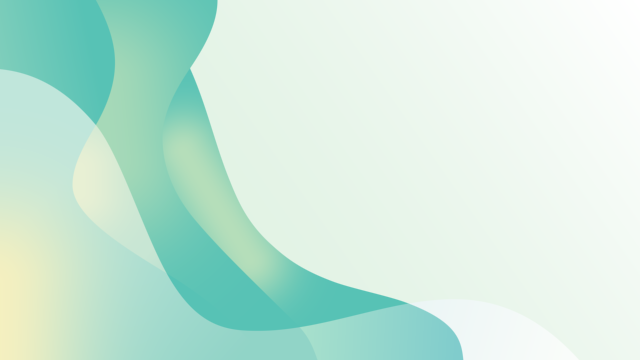
Give the GLSL for this background, as a Shadertoy shader.

```glsl
const float CANVAS_HEIGHT = 4.32;
const float EDGE_SOFTNESS = 0.8;

const vec3 TEAL = vec3(0.34, 0.76, 0.71);
const vec3 SOFT_TEAL = vec3(0.54, 0.82, 0.74);
const vec3 SAGE = vec3(0.65, 0.85, 0.72);
const vec3 LIGHT_SAGE = vec3(0.71, 0.87, 0.73);
const vec3 MINT = vec3(0.75, 0.90, 0.86);
const vec3 DEEP_MINT = vec3(0.57, 0.83, 0.78);
const vec3 PALE_MINT = vec3(0.78, 0.90, 0.83);
const vec3 CREAM = vec3(0.96, 0.94, 0.75);
const vec3 PALE_CREAM = vec3(0.91, 0.94, 0.83);
const vec3 AQUA = vec3(0.50, 0.80, 0.80);
const vec3 LIGHT_AQUA = vec3(0.66, 0.88, 0.80);
const vec3 FROST = vec3(0.92, 0.96, 0.96);
const vec3 SNOW = vec3(0.98, 0.99, 0.98);
const vec3 BACKDROP = vec3(0.885, 0.95, 0.895);

// Spline knots: position along the axis, offset, slope
const int KNOTS = 7;
const vec3 INNER_WAVE[KNOTS] = vec3[KNOTS](
    vec3(0.0, 3.18, -0.75), vec3(1.04, 2.0, -1.65), vec3(2.1, 0.87, 0.0),
    vec3(2.82, 1.15, 0.58), vec3(3.57, 1.38, 0.0), vec3(4.32, 1.15, -0.55),
    vec3(5.0, 0.9, 0.0));
const vec3 MIDDLE_WAVE[KNOTS] = vec3[KNOTS](
    vec3(0.0, 3.81, -0.35), vec3(0.42, 3.57, -1.0), vec3(1.67, 2.35, -0.85),
    vec3(2.67, 1.95, 0.0), vec3(3.5, 2.28, 0.68), vec3(4.32, 2.61, 0.0),
    vec3(5.0, 2.4, 0.0));
const vec3 OUTER_WAVE[KNOTS] = vec3[KNOTS](
    vec3(0.0, 5.56, -0.1), vec3(0.69, 4.87, -2.7), vec3(0.94, 4.0, -2.7),
    vec3(1.39, 3.25, -1.1), vec3(2.17, 2.75, -0.4), vec3(3.5, 2.28, -0.45),
    vec3(4.32, 1.9, -0.45));
const vec3 VEIL[KNOTS] = vec3[KNOTS](
    vec3(0.0, 3.49, -0.1), vec3(1.15, 2.82, -1.2), vec3(2.0, 1.04, -1.8),
    vec3(3.1, 0.35, 0.0), vec3(5.45, 0.73, 0.0), vec3(6.95, 0.0, -1.1),
    vec3(7.68, -1.0, -1.4));

// Cubic Hermite spline: returns offset and slope
vec2 spline(vec3 knots[KNOTS], float s) {
    s = clamp(s, knots[0].x, knots[KNOTS - 1].x);
    vec3 a = knots[0], b = knots[1];
    for (int i = 1; i < KNOTS - 1; i++) {
        if (s >= knots[i].x) { a = knots[i]; b = knots[i + 1]; }
    }
    float span = b.x - a.x;
    float t = (s - a.x) / span;
    float c1 = a.z * span;
    float c2 = 3.0 * (b.y - a.y) - span * (2.0 * a.z + b.z);
    float c3 = 2.0 * (a.y - b.y) + span * (a.z + b.z);
    return vec2(a.y + t * (c1 + t * (c2 + t * c3)),
                (c1 + t * (2.0 * c2 + t * 3.0 * c3)) / span);
}

// Smooth coverage of the side below the spline offset
float coverage(vec3 knots[KNOTS], float along, float across, float blur) {
    vec2 edge = spline(knots, along);
    float d = (across - edge.x) / sqrt(1.0 + edge.y * edge.y);
    return 1.0 - smoothstep(-blur, blur, d);
}

float ramp(vec2 p, vec2 from, vec2 to) {
    vec2 axis = to - from;
    return clamp(dot(p - from, axis) / dot(axis, axis), 0.0, 1.0);
}

// Gaussian falloff around a line segment
float glow(vec2 p, vec2 a, vec2 b, float radius) {
    vec2 d = (p - mix(a, b, ramp(p, a, b))) / radius;
    return exp(-dot(d, d));
}

void mainImage(out vec4 fragColor, in vec2 fragCoord) {
    float unit = CANVAS_HEIGHT / iResolution.y;
    vec2 p = fragCoord * unit;
    float blur = EDGE_SOFTNESS * unit;

    float inner = coverage(INNER_WAVE, p.y, p.x, blur);
    float middle = coverage(MIDDLE_WAVE, p.y, p.x, blur);
    float outer = coverage(OUTER_WAVE, p.y, p.x, blur);
    float veil = coverage(VEIL, p.x, p.y, blur);

    // Saturated ribbons over the backdrop
    float light = pow(ramp(p, vec2(3.0, 1.0), vec2(7.7, 4.3)), 1.4);
    vec3 open = mix(BACKDROP, vec3(1.0), light);
    vec3 outerTint = mix(TEAL, LIGHT_SAGE, glow(p, vec2(2.2, 2.5), vec2(3.0, 1.2), 0.5));
    vec3 middleTint = mix(TEAL, SAGE, glow(p, vec2(1.2, 3.3), vec2(1.3, 2.4), 1.15));
    vec3 innerTint = mix(TEAL, SOFT_TEAL, ramp(p, vec2(1.1, 3.8), vec2(-0.3, 3.5)));
    open = mix(open, outerTint, outer);
    open = mix(open, middleTint, middle);
    open = mix(open, innerTint, inner);

    // The same ribbons seen through the pale veil
    vec3 veiled = mix(FROST, SNOW, ramp(p, vec2(4.9, 0.6), vec2(6.9, 0.0)));
    outerTint = mix(LIGHT_AQUA, AQUA, ramp(p, vec2(3.6, 0.4), vec2(5.5, 0.3)));
    middleTint = mix(PALE_MINT, PALE_CREAM, glow(p, vec2(0.95, 2.3), vec2(0.95, 2.0), 0.55));
    middleTint = mix(middleTint, DEEP_MINT, ramp(p, vec2(1.8, 1.3), vec2(2.9, 0.4)));
    innerTint = mix(MINT, DEEP_MINT, ramp(p, vec2(0.8, 2.2), vec2(3.0, 0.2)));
    innerTint = mix(innerTint, CREAM, glow(p, vec2(-0.1, 0.9), vec2(-0.1, 0.0), 1.1));
    veiled = mix(veiled, outerTint, outer);
    veiled = mix(veiled, middleTint, middle);
    veiled = mix(veiled, innerTint, inner);

    fragColor = vec4(mix(open, veiled, veil), 1.0);
}
```
